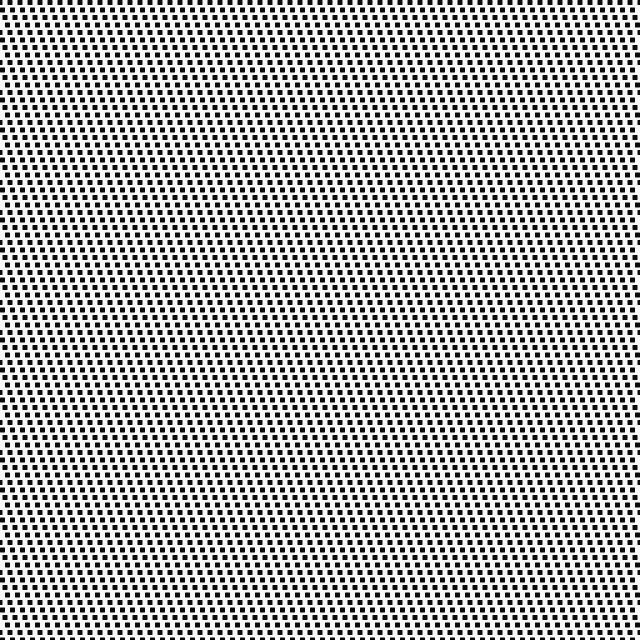
Give the GLSL for this pattern, as a WebGL 2 fragment shader.

```glsl
#version 300 es
precision highp float;

uniform vec2 u_resolution;
out vec4 fragColor;

// Signed distance to a square with rounded corners
float roundedSquare(vec2 p, float halfSide, float radius) {
    vec2 d = abs(p) - halfSide + radius;
    return length(max(d, 0.0)) + min(max(d.x, d.y), 0.0) - radius;
}

void main() {
    vec2 uv = gl_FragCoord.xy / u_resolution;

    // 64 columns across; rows are counted from the top, 0.75 column apart
    vec2 p = vec2(uv.x, 1.0 - uv.y) * 64.0;
    float row = round((p.y - 0.25) / 0.75);

    // Each row steps a quarter column to the right of the one above
    vec2 cell = vec2(fract(p.x - 0.25 * row + 0.5) - 0.5,
                     p.y - 0.25 - 0.75 * row);

    // Edge smoothing over one pixel
    float pixel = 64.0 / min(u_resolution.x, u_resolution.y);
    float ink = clamp(0.5 - roundedSquare(cell, 0.25, 0.088) / pixel, 0.0, 1.0);

    vec3 paperColor = vec3(0.97);
    vec3 inkColor = vec3(0.04);
    fragColor = vec4(mix(paperColor, inkColor, ink), 1.0);
}
```
